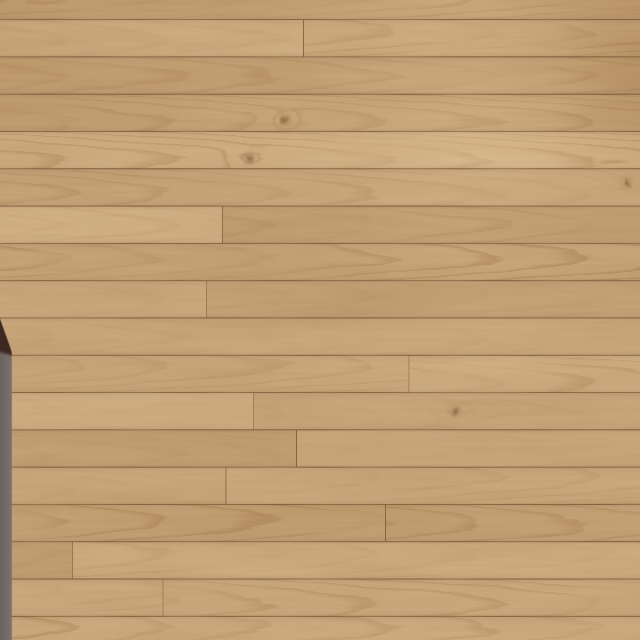
Give the GLSL for this texture, as a Shadertoy shader.

```glsl
#define ROWS 17.16
#define TOP_SEAM 0.0306
#define SEAM_WIDTH 0.0017
#define JOINT_CHANCE 0.75
#define KNOT_CHANCE 0.4
#define GRAIN 0.42
#define FIBRE 0.22
#define DARK_WOOD vec3(0.69, 0.54, 0.37)
#define LIGHT_WOOD vec3(0.83, 0.70, 0.53)
#define SEAM_COLOR vec3(0.49, 0.35, 0.21)
#define POST_COLOR vec3(0.46, 0.42, 0.41)
#define POST_SIZE vec2(0.0185, 0.45)

float hash(vec2 p) {
    vec3 q = fract(p.xyx * vec3(0.1031, 0.1030, 0.0973));
    q += dot(q, q.yzx + 33.33);
    return fract((q.x + q.y) * q.z);
}

float noise(vec2 p) {
    vec2 i = floor(p), f = fract(p);
    f = f * f * (3.0 - 2.0 * f);
    return mix(mix(hash(i), hash(i + vec2(1, 0)), f.x),
               mix(hash(i + vec2(0, 1)), hash(i + vec2(1, 1)), f.x), f.y);
}

float fbm(vec2 p) {
    float sum = 0.0, amp = 0.5;
    for (int i = 0; i < 4; i++) {
        sum += amp * noise(p);
        p = p * 2.03 + 17.1;
        amp *= 0.5;
    }
    return sum;
}

// Coverage of a line of the given width at distance d
float lineMask(float d, float width, float px) {
    return 1.0 - smoothstep(-0.5 * px, 0.5 * px, abs(d) - 0.5 * width);
}

// Nested arches with tips to the right, bent around a knot
float archGrain(vec2 uv, float seed, float bend) {
    float axis = 0.6 * (hash(vec2(seed, 3.0)) - 0.5);
    float v = uv.y - axis;
    float rings = 0.35 * uv.x + 5.0 * v * v + bend
                + 0.7 * fbm(vec2(uv.x * 0.6 + seed, uv.y * 3.0));
    float f = fract(rings);
    float ridge = smoothstep(0.62, 0.93, f) * (1.0 - smoothstep(0.93, 1.0, f));
    float figure = hash(vec2(seed, 5.0));
    float patches = smoothstep(0.3, 0.7, noise(vec2(uv.x * 0.3 + seed, seed)));
    return ridge * (0.15 + 0.85 * figure * figure) * (0.35 + 0.65 * patches);
}

// Broad reflected light and shade over the floor
float sheen(vec2 p) {
    vec2 glow = (p - vec2(0.74, 0.85)) / vec2(0.20, 0.38);
    vec2 corner = (p - vec2(1.02, 0.93)) / vec2(0.13, 0.16);
    return 0.20 * exp(-dot(glow, glow)) - 0.32 * exp(-dot(corner, corner))
         - 0.14 * smoothstep(0.45, 0.0, p.x) * smoothstep(0.5, 1.0, p.y);
}

void mainImage(out vec4 fragColor, in vec2 fragCoord) {
    vec2 p = fragCoord / iResolution.xy;
    float px = 1.0 / min(iResolution.x, iResolution.y);

    // Rows counted down from the top seam
    float down = (1.0 - p.y - TOP_SEAM) * ROWS;
    float row = floor(down) + 1.0;
    float v = fract(down) - 0.5;

    // One butt joint splits most rows into two boards
    float hasJoint = step(hash(vec2(row, 11.0)), JOINT_CHANCE);
    float jointX = mix(0.08, 0.9, hash(vec2(row, 23.0)));
    float side = hasJoint * step(jointX, p.x);
    float seed = row * 2.0 + side + 40.0;
    vec2 uv = vec2(p.x * ROWS, v);

    // Knot
    vec2 knotAt = vec2(hash(vec2(row, 31.0)) * ROWS, 0.5 * hash(vec2(row, 37.0)) - 0.25);
    float hasKnot = step(hash(vec2(row, 41.0)), KNOT_CHANCE);
    vec2 toKnot = uv - knotAt;
    toKnot.x += 0.15 * (noise(uv * 7.0) - 0.5);
    float knot = hasKnot * exp(-dot(toKnot, toKnot) * 75.0);
    float bend = hasKnot * 1.4 * exp(-dot(toKnot * vec2(1.0, 2.2), toKnot * vec2(1.0, 2.2)) * 3.0);

    // Board tone, grain and fibres
    float tone = 0.42 + 0.44 * hash(vec2(seed, 47.0));
    float fibre = fbm(vec2(p.x * 9.0 + seed * 3.7, p.y * 190.0)) - 0.47;
    float cloud = fbm(vec2(p.x * 5.0 + seed, p.y * 28.0)) - 0.47;
    tone += sheen(p) + FIBRE * fibre + 0.28 * cloud;
    tone -= GRAIN * archGrain(uv, seed, bend);
    vec3 color = mix(DARK_WOOD, LIGHT_WOOD, tone);
    color = mix(color, SEAM_COLOR, 0.65 * knot);

    // Seams with a soft shadow, joints of uneven strength
    float seamDist = (0.5 - abs(v)) / ROWS;
    color *= 1.0 - 0.07 * exp(-seamDist * 350.0);
    float wear = 0.55 + 0.3 * noise(vec2(p.x * 14.0, floor(down + 0.5) * 5.0));
    color = mix(color, SEAM_COLOR, wear * lineMask(seamDist, SEAM_WIDTH, px));
    float jointWear = hasJoint * mix(0.35, 0.9, hash(vec2(row, 53.0)));
    color = mix(color, SEAM_COLOR, jointWear * lineMask(p.x - jointX, SEAM_WIDTH, px));

    // Grey post at the left edge with a dark slanted cap
    float capTop = POST_SIZE.y + 2.8 * (POST_SIZE.x - p.x);
    float post = (1.0 - smoothstep(-px, px, p.x - POST_SIZE.x))
               * (1.0 - smoothstep(-px, px, (p.y - capTop) / 3.0));
    float cap = smoothstep(-0.004, 0.004, p.y - POST_SIZE.y + 0.3 * p.x);
    vec3 postColor = POST_COLOR * (0.92 + 0.12 * smoothstep(0.0, POST_SIZE.x, p.x));
    postColor = mix(postColor, vec3(0.24, 0.16, 0.13), cap);
    color = mix(color, postColor, post);

    fragColor = vec4(clamp(color, 0.0, 1.0), 1.0);
}
```
